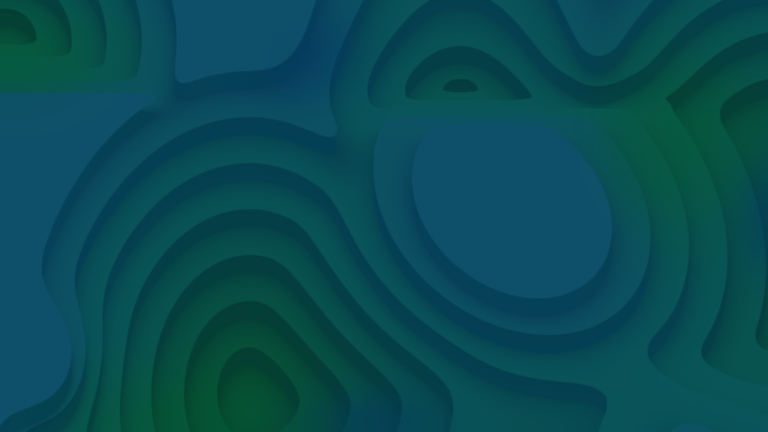
Write a Shadertoy shader that draws this background.

```glsl
#define LEVELS 7
#define WALL_HEIGHT 0.042
#define SHADOW_STRENGTH 0.45
#define SHADOW_FALLOFF 3.2
#define LOW_FLOOR vec3(0.025, 0.31, 0.22)
#define MID_FLOOR vec3(0.035, 0.335, 0.345)
#define HIGH_FLOOR vec3(0.055, 0.315, 0.415)
#define LOW_WALL vec3(0.015, 0.245, 0.215)
#define HIGH_WALL vec3(0.018, 0.255, 0.345)
#define GREEN_LIGHT vec3(0.02, 0.37, 0.21)
#define BLUE_LIGHT vec3(0.01, 0.21, 0.39)

float smoothMin(float a, float b, float k) {
    float t = max(k - abs(a - b), 0.0) / k;
    return min(a, b) - 0.25 * k * t * t;
}

float smoothMax(float a, float b, float k) {
    return -smoothMin(-a, -b, k);
}

float bump(vec2 p, vec2 centre, vec2 radius) {
    vec2 d = (p - centre) / radius;
    return exp(-dot(d, d));
}

// Large lower-left bowl, drawn out toward the lower right
float wideBowl(vec2 p) {
    vec2 d = p - vec2(0.579, 0.09);
    float lower = 1.0 - smoothstep(-0.05, 0.35, d.y);
    float stretch = 0.072 + lower * (0.046 + 0.06 * smoothstep(0.46, 0.93, d.x));
    float width = d.x < 0.0 ? 0.0764 : stretch;
    float h = length(d / vec2(width, 0.1065));
    h += 2.6 * bump(p, vec2(0.081, 0.178), vec2(0.116));
    return h - 1.2 * bump(p, vec2(0.046, -0.03), vec2(0.104));
}

// Oval hollow at the top
float ovalBowl(vec2 p) {
    vec2 d = p - vec2(1.065, 0.792);
    float r = length(d / vec2(0.127, 0.074 + 0.27 * max(d.y, 0.0)));
    return 4.0 + 1.45 * (r - 1.0);
}

// Corner hollow with a steep lower rim
float cornerBowl(vec2 p) {
    float h = 2.1 + length(p - vec2(0.012, 0.907)) / 0.081;
    return smoothMax(h, 7.0 + 36.0 * (0.785 - p.y), 0.6);
}

// Tilted egg-shaped hill with a flat upper side
float centreHill(vec2 p) {
    vec2 d = p - vec2(1.185, 0.53);
    vec2 q = vec2(dot(d, vec2(0.77, -0.64)), dot(d, vec2(0.64, 0.77)));
    float h = 7.0 + 2.6 * (1.0 - length(q / vec2(0.255, 0.194)));
    return smoothMin(h, 7.0 + 54.0 * (0.712 - p.y), 0.8);
}

// Whole relief, measured in terrace levels
float surface(vec2 p) {
    float rightBowl = length((p - vec2(1.817, 0.502)) / vec2(0.081, 0.1065));
    float shelf = length((p - vec2(1.227, 0.398)) / vec2(0.44, 0.347));
    float h = smoothMin(wideBowl(p), ovalBowl(p), 1.2);
    h = smoothMin(h, rightBowl, 1.0);
    h -= 1.4 * bump(p, vec2(1.366, 0.745), vec2(0.139, 0.081));
    h += 0.9 * bump(p, vec2(1.667, 0.016), vec2(0.2, 0.09));
    h = smoothMin(h, 5.4 + 3.0 * max(shelf - 1.0, 0.0), 0.6);
    h = smoothMax(h, centreHill(p), 0.5);
    return smoothMin(h, cornerBowl(p), 0.6);
}

vec3 floorColour(float level) {
    vec3 c = mix(LOW_FLOOR, MID_FLOOR, smoothstep(0.0, 4.5, level));
    return mix(c, HIGH_FLOOR, smoothstep(4.5, 7.0, level));
}

// Broad coloured light over the relief
vec3 tint(vec3 c, vec2 p) {
    float green = bump(p, vec2(1.57, 0.68), vec2(0.2, 0.22))
                + bump(p, vec2(0.03, 0.86), vec2(0.24, 0.15))
                + bump(p, vec2(0.38, 0.0), vec2(0.25, 0.14))
                + 0.5 * bump(p, vec2(0.58, 0.08), vec2(0.16));
    float blue = bump(p, vec2(0.71, 0.87), vec2(0.13, 0.1))
               + bump(p, vec2(1.79, 0.5), vec2(0.08, 0.13))
               + bump(p, vec2(0.87, 0.02), vec2(0.16, 0.08));
    c = mix(c, GREEN_LIGHT * (c.g / 0.34), 0.65 * min(green, 1.0));
    return mix(c, BLUE_LIGHT, 0.5 * min(blue, 1.0));
}

void mainImage(out vec4 fragColor, in vec2 fragCoord) {
    vec2 p = fragCoord / iResolution.y;
    float h = surface(p);
    float raised = surface(p + vec2(0.0, WALL_HEIGHT));
    float edge = max(fwidth(h), 0.0005);
    float wallEdge = max(fwidth(raised), 0.0005);

    // Stack the terraces: shadow, wall, then floor
    vec3 colour = floorColour(0.0);
    for (int i = 1; i <= LEVELS; i++) {
        float level = float(i);
        float shadow = exp(-SHADOW_FALLOFF * max(level - raised, 0.0));
        colour *= 1.0 - SHADOW_STRENGTH * shadow * vec3(0.8, 0.45, 0.22);
        vec3 wall = mix(LOW_WALL, HIGH_WALL, smoothstep(1.0, 7.0, level));
        colour = mix(colour, wall, smoothstep(level - wallEdge, level + wallEdge, raised));
        colour = mix(colour, floorColour(level), smoothstep(level - edge, level + edge, h));
    }

    // Blue light stays off the top plateaus
    vec3 lit = tint(colour, p);
    colour = mix(lit, colour, 0.85 * smoothstep(6.95, 7.05, h));
    fragColor = vec4(colour, 1.0);
}
```
